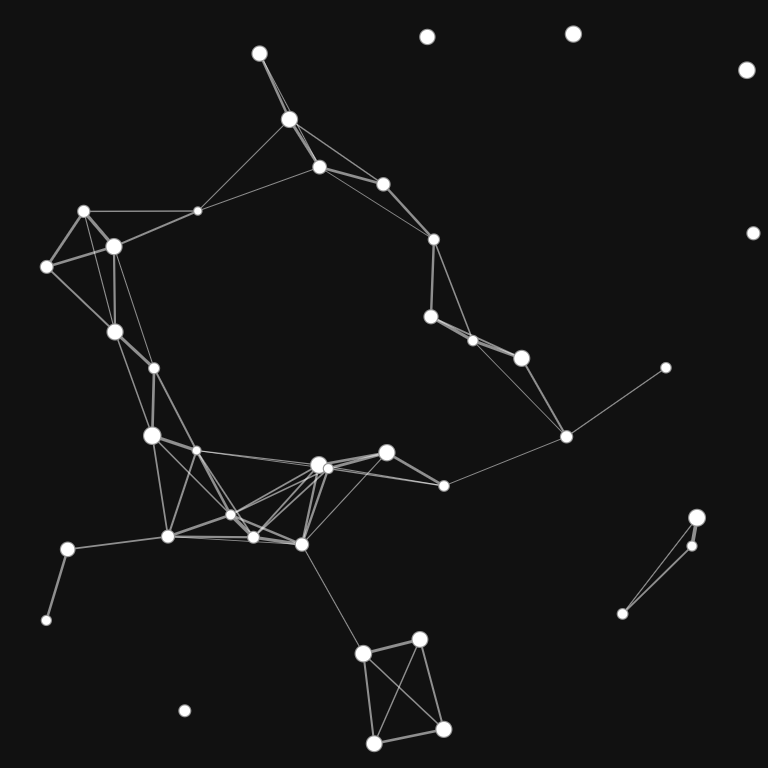
A WebGL 1 fragment shader for this background:

```glsl
precision highp float;

// Scattered white dots on near-black, joined by a web of translucent links.
// Dots come from a hash; each pair closer than LINK_REACH gets a straight
// line that thins with its length. Edges use exact box coverage.

uniform vec2 u_resolution;

const int NODE_COUNT = 40;
const float SEED = 171.0;
const float MARGIN = 0.018;          // empty border, in canvas units
const float LINK_REACH = 0.183;      // longest link
const float LINK_WIDTH_NEAR = 0.0059;
const float LINK_WIDTH_FAR = 0.0009;
const float LINK_ALPHA = 0.53;
const float RADIUS_MIN = 0.0058;
const float RADIUS_MAX = 0.0122;
const float RIM_WIDTH = 0.0015;
const float BACKGROUND = 0.067;
const float RIM_SHADE = 0.58;
const float CORE_SHADE = 1.0;

// Three independent values in 0..1 from one number.
vec3 hash3(float n) {
  vec3 p = fract(n * vec3(0.1031, 0.1030, 0.0973));
  p += dot(p, p.yzx + 33.33);
  return fract((p.xxy + p.yzz) * p.zyx);
}

float segmentDistance(vec2 p, vec2 a, vec2 b) {
  vec2 ab = b - a;
  float t = clamp(dot(p - a, ab) / max(dot(ab, ab), 1e-8), 0.0, 1.0);
  return length(p - a - ab * t);
}

// Share of a pixel covered by a band, also right for sub-pixel widths.
float bandCoverage(float dist, float halfWidth, float pixel) {
  float upper = min(dist + 0.5 * pixel, halfWidth);
  float lower = max(dist - 0.5 * pixel, -halfWidth);
  return clamp((upper - lower) / pixel, 0.0, 1.0);
}

float discCoverage(float dist, float radius, float pixel) {
  return clamp((radius - dist) / pixel + 0.5, 0.0, 1.0);
}

void main() {
  float shortSide = min(u_resolution.x, u_resolution.y);
  float pixel = 1.0 / shortSide;
  vec2 uv = gl_FragCoord.xy * pixel;
  vec2 extent = u_resolution * pixel;

  // Scatter the nodes: xy is the centre, z the radius.
  vec3 nodes[NODE_COUNT];
  for (int i = 0; i < NODE_COUNT; i++) {
    vec3 h = hash3(float(i) * 13.7 + SEED);
    nodes[i] = vec3(mix(vec2(MARGIN), extent - MARGIN, h.xy),
                    mix(RADIUS_MIN, RADIUS_MAX, h.z));
  }

  float shade = BACKGROUND;

  // Links, skipping nodes too far away to reach this point.
  for (int i = 0; i < NODE_COUNT; i++) {
    vec2 a = nodes[i].xy;
    if (distance(uv, a) > LINK_REACH + LINK_WIDTH_NEAR) continue;
    for (int j = 0; j < NODE_COUNT; j++) {
      if (j >= i) break;
      vec2 b = nodes[j].xy;
      float span = distance(a, b);
      if (span > LINK_REACH) continue;
      float width = mix(LINK_WIDTH_NEAR, LINK_WIDTH_FAR, span / LINK_REACH);
      float cover = bandCoverage(segmentDistance(uv, a, b), 0.5 * width, pixel);
      shade = mix(shade, 1.0, LINK_ALPHA * cover);
    }
  }

  // Nodes on top: grey rim, white core.
  for (int i = 0; i < NODE_COUNT; i++) {
    float dist = distance(uv, nodes[i].xy);
    float radius = nodes[i].z;
    shade = mix(shade, RIM_SHADE, discCoverage(dist, radius, pixel));
    shade = mix(shade, CORE_SHADE, discCoverage(dist, radius - RIM_WIDTH, pixel));
  }

  gl_FragColor = vec4(vec3(shade), 1.0);
}
```
